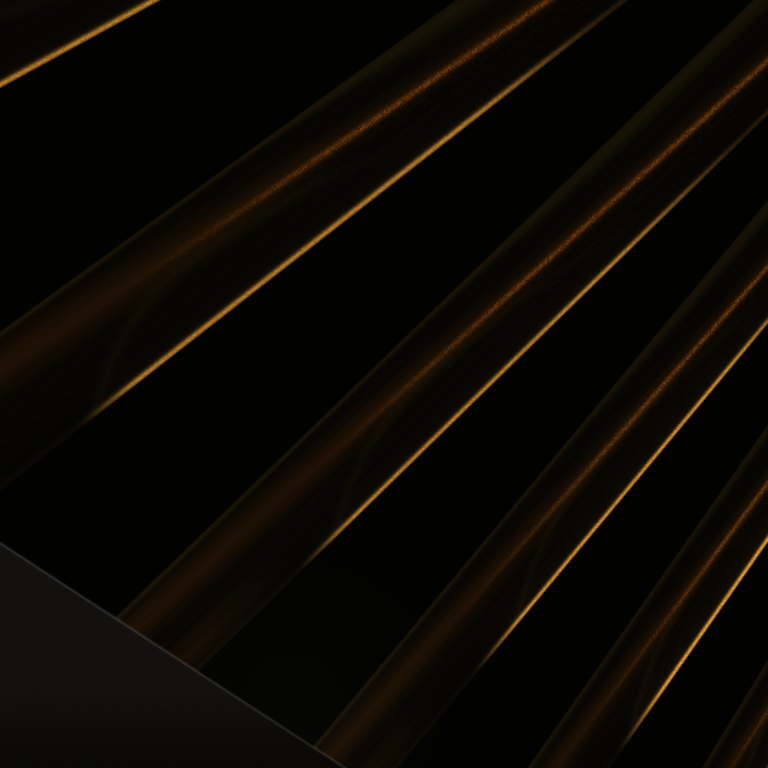
This background is drawn by a Shadertoy shader. Its source:

```glsl
const vec3 BACKDROP = vec3(0.008, 0.008, 0.004);
const vec3 BODY = vec3(0.024, 0.016, 0.004);
const vec3 BRONZE = vec3(0.27, 0.135, 0.025);
const vec3 UMBER = vec3(0.105, 0.050, 0.008);
const vec3 OLIVE = vec3(0.085, 0.060, 0.015);
const vec3 GOLD = vec3(0.64, 0.43, 0.13);
const vec3 PLATE = vec3(0.074, 0.067, 0.054);
const vec3 PLATE_RIM = vec3(0.13, 0.125, 0.115);
const float PLATE_TOP = 0.707;     // plate height at the left side, from the top
const float PLATE_SLOPE = 0.652;
const float GRAIN_CELLS = 420.0;
const int FIRST_BAR = -1;
const int LAST_BAR = 4;

float bell(float x, float width) {
    return exp(-x * x / (width * width));
}

float hash(vec2 cell) {
    return fract(sin(dot(cell, vec2(127.1, 311.7))) * 43758.5);
}

// Where the upper edge of bar k crosses the falling diagonal
float barStart(float k) {
    float pairs = k * (k - 1.0) / 2.0;
    float triples = pairs * (k - 2.0) / 3.0;
    float quads = triples * (k - 3.0) / 4.0;
    return 0.25 + 0.2324 * k - 0.0508 * pairs + 0.0209 * triples - 0.012 * quads;
}

float barWidth(float k) {
    return 0.109 * exp(-0.235 * k + 0.018 * k * k);
}

float barAngle(float k) {
    return radians(37.0 + 7.8 * k - 0.6 * k * k);
}

// Signed distance to a rising line through (t, t), positive below it
float edgeDistance(vec2 p, float t, float angle) {
    return dot(p - t, vec2(sin(angle), cos(angle)));
}

vec3 barLight(vec2 p, float k, float pixel, float grain) {
    float start = barStart(k);
    float end = start + barWidth(k);
    float angle = barAngle(k);
    float taper = radians(1.0) * exp(-2.0 * k * k);
    float top = edgeDistance(p, start, angle - taper);
    float bottom = -edgeDistance(p, end, angle + taper);
    float inside = smoothstep(-pixel, pixel, top) * smoothstep(-pixel, pixel, bottom);
    float v = top / max(top + bottom, 0.001);
    float s = dot(p - 0.5 * (start + end), vec2(cos(angle), -sin(angle)));
    float far = smoothstep(-0.3, 0.35, s);

    // Body with fine lengthwise streaks
    float streaks = 0.5 + 0.25 * sin(v * 47.0 + k) + 0.25 * sin(v * 83.0 + 3.0 * s);
    vec3 light = BODY * (0.55 + 0.5 * streaks) * (1.0 - 0.5 * smoothstep(0.6, 1.0, v));

    // Ridge: soft glow near, grainy narrow core far
    float ridge = v - (0.37 + 0.3 * s + 0.015 * k);
    float glowWidth = mix(0.15, 0.09, far);
    light += UMBER * bell(ridge + 0.03, glowWidth) * mix(0.85, 0.6, far);
    float core = bell(ridge, 0.032) * smoothstep(-0.22, 0.3, s);
    light += BRONZE * core * (0.65 + 0.6 * grain);
    light += BODY * (grain - 0.5) * bell(ridge - 0.12, 0.2) * far;

    // Curved reflection hooking toward the lower edge
    float bend = s + 0.08 - 0.1 * min(k, 1.8);
    float curve = 0.47 + (bend < 0.0 ? 12.0 : 2.8) * bend * bend;
    light += OLIVE * 0.35 * bell(v - curve, 0.055) * (1.0 - smoothstep(0.1, 0.4, abs(bend)));

    // Upper rim, wider toward the far end
    float rimWidth = mix(0.004, 0.017, smoothstep(0.05, 0.5, s) * exp(-0.5 * max(k, 0.0)));
    light += OLIVE * bell(top - 0.6 * rimWidth, rimWidth) * 0.8;

    // Warm return light at the near end
    float near = 1.0 - smoothstep(-0.43, -0.22, s);
    light += UMBER * 0.6 * near * bell(v - 0.8, 0.16) * smoothstep(0.0, 1.0, k);

    // Gold lower rim
    float lit = smoothstep(-0.32, -0.20, s - 0.06 * k)
              * (1.0 - 0.85 * smoothstep(0.3, 0.58, s));
    float thin = mix(0.0042, 0.0028, smoothstep(-1.0, 2.0, k));
    float rim = bell(bottom - thin, thin) + 0.13 * exp(-max(bottom, 0.0) / 0.012);
    float gain = 0.9 + 0.12 * max(k - 1.0, 0.0);
    light += GOLD * rim * (lit * gain + 0.04) * (0.9 + 0.2 * grain);
    return light * inside;
}

void mainImage(out vec4 fragColor, in vec2 fragCoord) {
    vec2 p = fragCoord / iResolution.xy;
    p.y = 1.0 - p.y;
    float pixel = 1.0 / min(iResolution.x, iResolution.y);
    float grain = hash(floor(p * GRAIN_CELLS));

    // Backdrop with a faint lift near the plate
    vec3 color = BACKDROP + 0.012 * bell(length(p - vec2(0.38, 0.92)), 0.14);
    for (int i = FIRST_BAR; i <= LAST_BAR; i++) {
        color += barLight(p, float(i), pixel, grain);
    }

    // Dark plate in the lower left corner
    float depth = (p.y - PLATE_TOP - PLATE_SLOPE * p.x) / length(vec2(1.0, PLATE_SLOPE));
    vec3 plate = PLATE * (1.0 - 0.5 * smoothstep(0.88, 1.0, p.y));
    plate *= 0.95 + 0.1 * grain;
    color = mix(color, plate, smoothstep(-pixel, pixel, depth));
    color += PLATE_RIM * bell(depth, 0.0018) * (1.0 - 0.4 * p.x);

    fragColor = vec4(color, 1.0);
}
```
